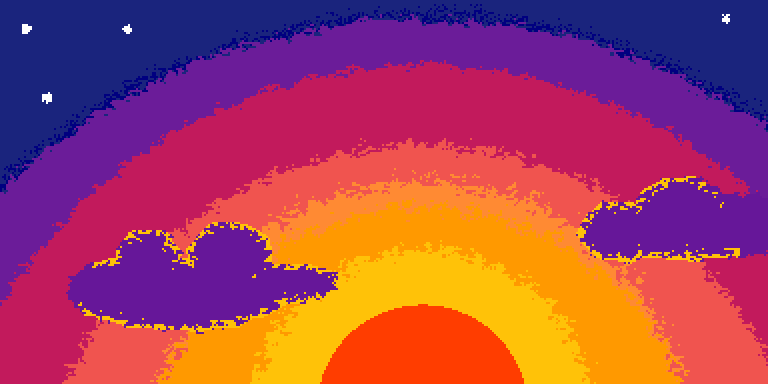
Give the GLSL for this background, as a Shadertoy shader.

```glsl
// Pixel-art sunset: ragged rainbow bands around a red sun, two clouds and a few stars.

const float CELLS = 192.0;      // pixel-art rows over the canvas height
const float SUN_X = 1.1;
const vec3 NAVY = vec3(0.10, 0.14, 0.49);
const vec3 DEEP_NAVY = vec3(0.0, 0.0, 0.50);
const vec3 PURPLE = vec3(0.42, 0.11, 0.60);
const vec3 CRIMSON = vec3(0.76, 0.10, 0.36);
const vec3 CORAL = vec3(0.94, 0.33, 0.31);
const vec3 APRICOT = vec3(1.0, 0.54, 0.20);
const vec3 ORANGE = vec3(1.0, 0.60, 0.0);
const vec3 YELLOW = vec3(1.0, 0.76, 0.03);
const vec3 SUN_RED = vec3(1.0, 0.24, 0.0);
const vec3 CLOUD = vec3(0.40, 0.09, 0.60);

float hash(vec2 p) {
    vec3 q = fract(p.xyx * 0.1031);
    q += dot(q, q.yzx + 33.33);
    return fract((q.x + q.y) * q.z);
}

vec2 gradient(vec2 cell) {
    float angle = 6.2832 * hash(cell);
    return vec2(cos(angle), sin(angle));
}

float noise(vec2 p) {
    vec2 i = floor(p), f = p - i;
    vec2 u = f * f * (3.0 - 2.0 * f), e = vec2(1, 0);
    float low = mix(dot(gradient(i), f), dot(gradient(i + e), f - e), u.x);
    float high = mix(dot(gradient(i + e.yx), f - e.yx), dot(gradient(i + 1.0), f - 1.0), u.x);
    return mix(low, high, u.y);
}

// Signed distance to an arch centred under the sun
float arch(vec2 p, float centreY, float radius) {
    return length(p - vec2(SUN_X, centreY)) - radius;
}

// Approximate signed distance to an ellipse
float ellipse(vec2 p, vec2 centre, vec2 radii) {
    vec2 q = (p - centre) / radii;
    float k = length(q);
    return (k - 1.0) * k / max(length(q / radii), 0.001);
}

float leftCloud(vec2 p) {
    float d = ellipse(p, vec2(0.30, 0.245), vec2(0.125, 0.078));
    d = min(d, ellipse(p, vec2(0.385, 0.318), vec2(0.08, 0.08)));
    d = min(d, ellipse(p, vec2(0.60, 0.323), vec2(0.105, 0.10)));
    d = min(d, ellipse(p, vec2(0.47, 0.232), vec2(0.27, 0.09)));
    return min(d, ellipse(p, vec2(0.75, 0.263), vec2(0.13, 0.05)));
}

float rightCloud(vec2 p) {
    float d = ellipse(p, vec2(1.615, 0.396), vec2(0.105, 0.073));
    d = min(d, ellipse(p, vec2(1.78, 0.44), vec2(0.125, 0.096)));
    d = min(d, ellipse(p, vec2(1.94, 0.415), vec2(0.13, 0.08)));
    return min(d, ellipse(p, vec2(1.78, 0.385), vec2(0.23, 0.055)));
}

void paint(inout vec3 col, float d, vec3 ink) {
    col = mix(ink, col, step(0.0, d));
}

vec3 scene(vec2 point) {
    vec2 cell = floor(point * CELLS);
    vec2 p = (cell + 0.5) / CELLS;
    float grain = hash(cell) - 0.5;
    float fine = noise(p * vec2(55.0, 95.0));
    float ragged = 0.03 * noise(p * vec2(22.0, 27.0)) + 0.04 * fine + 0.015 * grain;

    // Sky bands, from the outside in
    vec3 col = NAVY;
    float dusk = arch(p, -0.61, 1.56) + 0.7 * ragged;
    paint(col, dusk - 0.025 + 0.09 * abs(fine) + 0.03 * grain, DEEP_NAVY);
    paint(col, dusk, PURPLE);
    paint(col, arch(p, -0.45, 1.28) + 0.7 * ragged, CRIMSON);
    paint(col, arch(p, -0.384, 1.006) + ragged, CORAL);
    paint(col, arch(p, -0.17, 0.70) + 1.5 * ragged, APRICOT);
    paint(col, arch(p, -0.265, 0.725) + 1.2 * ragged, ORANGE);
    paint(col, arch(p, -0.096, 0.446) + 1.3 * ragged, YELLOW);
    paint(col, arch(p, -0.069, 0.275), SUN_RED);

    // Stars with a broken pale halo
    vec2 stars[4] = vec2[4](vec2(0.068, 0.924), vec2(0.331, 0.922),
                            vec2(0.122, 0.745), vec2(1.891, 0.950));
    for (int i = 0; i < 4; i++) {
        float d = length(p - stars[i]);
        paint(col, d - 0.018 + 0.028 * (grain + 0.5), vec3(0.72, 0.76, 0.92));
        paint(col, d - 0.012 + 0.008 * grain, vec3(1));
    }

    // Clouds, rimmed with broken light on the parts near the sun
    float cloud = min(leftCloud(p), rightCloud(p)) + 0.5 * ragged;
    float lit = step(length(p - vec2(SUN_X, 0.0)), 0.90 + ragged);
    paint(col, cloud, CLOUD);
    paint(col, abs(cloud) - lit * (0.005 + 0.018 * fine + 0.008 * grain), YELLOW);
    return col;
}

void mainImage(out vec4 fragColor, in vec2 fragCoord) {
    // Four samples per pixel smooth the cell edges
    vec3 col = vec3(0);
    for (int i = 0; i < 4; i++) {
        vec2 offset = vec2(i % 2, i / 2) * 0.5 - 0.25;
        col += 0.25 * scene((fragCoord + offset) / iResolution.y);
    }
    fragColor = vec4(col, 1.0);
}
```
